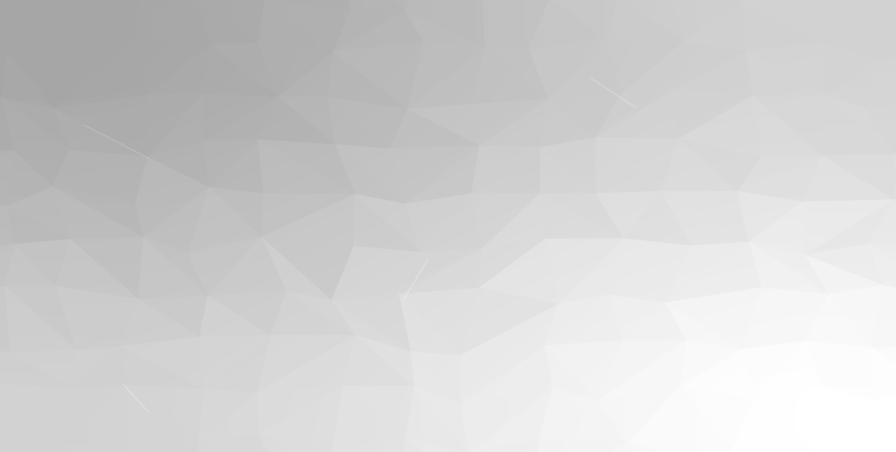
Write a WebGL 1 fragment shader that draws this background.

```glsl
precision highp float;

uniform vec2 u_resolution;

#define CELL vec2(0.150, 0.109)
#define JITTER vec2(0.50, 0.44)
#define DARKEST 0.65
#define SPAN 0.175
#define RAMP_START 0.08
#define RAMP_END 0.93
#define FLATNESS 0.75
#define FACET_SHIFT 0.07
#define SEAM_WIDTH 0.0012
#define SEAM_LIGHT 0.04

vec2 hash2(vec2 p) {
  vec3 q = fract((p.xyx + 31.0) * vec3(0.1031, 0.1030, 0.0973));
  q += dot(q, q.yzx + 33.33);
  return fract((q.xx + q.yz) * q.zy);
}

// Soft diagonal gradient, dark at the upper left, white at the lower right
float gradientGrey(vec2 p, float aspect) {
  vec2 ramp = smoothstep(RAMP_START, RAMP_END, p / vec2(aspect, 1.0));
  return DARKEST + SPAN * (ramp.x + ramp.y);
}

// Jittered mesh vertex
vec2 meshPoint(vec2 id) {
  return (id + (hash2(id) - 0.5) * JITTER) * CELL;
}

// Signed distance to the line through a and b
float edgeDistance(vec2 p, vec2 a, vec2 b) {
  vec2 along = normalize(b - a);
  vec2 offset = p - a;
  return along.x * offset.y - along.y * offset.x;
}

// Facet grey weighted by its coverage, and the coverage itself
vec2 facet(vec2 p, vec2 a, vec2 b, vec2 c, float aspect, float pixel) {
  float inside = min(edgeDistance(p, a, b),
                 min(edgeDistance(p, b, c), edgeDistance(p, c, a)));
  float coverage = smoothstep(-pixel, pixel, inside);
  vec2 centre = (a + b + c) / 3.0;
  vec2 shift = (hash2(floor(centre * 500.0)) - 0.5) * FACET_SHIFT;
  float grey = gradientGrey(mix(p, centre, FLATNESS) + shift, aspect);
  return vec2(grey, 1.0) * coverage;
}

// Thin light line between two facets
float seam(vec2 p, vec2 a, vec2 b, float pixel) {
  vec2 along = b - a;
  float t = clamp(dot(p - a, along) / dot(along, along), 0.0, 1.0);
  float d = length(p - a - along * t);
  return 1.0 - smoothstep(0.0, SEAM_WIDTH + pixel, d);
}

void main() {
  float aspect = u_resolution.x / u_resolution.y;
  float pixel = 0.75 / u_resolution.y;
  vec2 p = gl_FragCoord.xy / u_resolution.y;
  p.y = 1.0 - p.y;

  // Blend the triangles of the neighbouring mesh cells
  vec2 home = floor(p / CELL);
  vec2 total = vec2(0.0);
  for (int j = -1; j <= 1; j++) {
    for (int i = -1; i <= 1; i++) {
      vec2 id = home + vec2(float(i), float(j));
      vec2 a = meshPoint(id);
      vec2 b = meshPoint(id + vec2(1.0, 0.0));
      vec2 c = meshPoint(id + vec2(1.0, 1.0));
      vec2 d = meshPoint(id + vec2(0.0, 1.0));
      if (hash2(id + 57.0).x < 0.5) {
        total += facet(p, a, b, c, aspect, pixel);
        total += facet(p, a, c, d, aspect, pixel);
      } else {
        total += facet(p, a, b, d, aspect, pixel);
        total += facet(p, b, c, d, aspect, pixel);
      }
    }
  }
  float grey = total.x / max(total.y, 0.001);

  // A few faint open seams
  float seams = seam(p, vec2(0.187, 0.277), vec2(0.329, 0.350), pixel);
  seams += seam(p, vec2(1.308, 0.174), vec2(1.407, 0.238), pixel);
  seams += seam(p, vec2(0.894, 0.661), vec2(0.946, 0.575), pixel);
  seams += seam(p, vec2(0.272, 0.850), vec2(0.329, 0.912), pixel);

  gl_FragColor = vec4(vec3(grey + SEAM_LIGHT * seams), 1.0);
}
```
